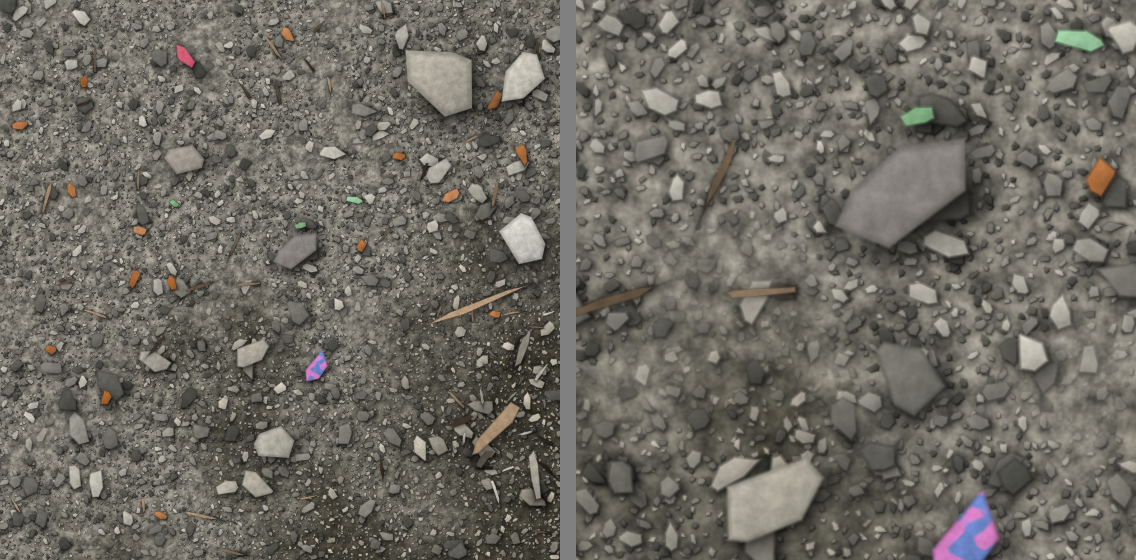
Left, the full canvas; right, a detail of the centre.
This texture is drawn by a three.js fragment shader. Its source:

```glsl
varying vec2 vUv;

const float TAU = 6.2831853;
const float EDGE = 0.0015;
const vec2 SHADOW_DIR = vec2(0.6, -0.8);
const vec3 EVERYWHERE = vec3(0.5, 0.5, 9.0);
const vec3 DUST = vec3(0.53, 0.515, 0.475);
const vec3 SOIL = vec3(0.25, 0.24, 0.195);
const vec3 DARK_STONE = vec3(0.27, 0.27, 0.25);
const vec3 PALE_STONE = vec3(0.76, 0.745, 0.70);
const vec3 WOOD = vec3(0.66, 0.56, 0.45);
const vec3 BARK = vec3(0.20, 0.16, 0.12);

vec2 hash2(vec2 p) {
  vec3 q = fract(p.xyx * vec3(0.1031, 0.1030, 0.0973));
  q += dot(q, q.yzx + 33.33);
  return fract((q.xx + q.yz) * q.zy);
}

float cornerSlope(vec2 corner, vec2 offset) {
  float angle = TAU * hash2(corner).x;
  return dot(vec2(cos(angle), sin(angle)), offset);
}

float gradientNoise(vec2 p) {
  vec2 i = floor(p), f = fract(p);
  vec2 u = f * f * f * (f * (f * 6.0 - 15.0) + 10.0);
  vec2 e = vec2(1.0, 0.0);
  float low = mix(cornerSlope(i, f), cornerSlope(i + e, f - e), u.x);
  float high = mix(cornerSlope(i + e.yx, f - e.yx), cornerSlope(i + 1.0, f - 1.0), u.x);
  return mix(low, high, u.y);
}

float fbm(vec2 p) {
  float sum = 0.0, gain = 0.6;
  for (int i = 0; i < 4; i++) {
    sum += gain * gradientNoise(p);
    p = p * 1.9 + 7.3;
    gain *= 0.65;
  }
  return sum;
}

// Distance to an irregular hexagon, flattened across its long axis
float chip(vec2 p, float radius, float stretch, vec2 seed) {
  float d = -1.0;
  for (int i = 0; i < 6; i++) {
    vec2 h = hash2(seed + float(i) * 5.7);
    float angle = (float(i) + 0.7 * h.x) * TAU / 6.0;
    vec2 normal = vec2(cos(angle), sin(angle) * stretch);
    d = max(d, (dot(p, normal) - radius * mix(0.65, 1.0, h.y)) / length(normal));
  }
  return d;
}

// One lit piece with its cast shadow, laid over the ground
vec3 layPiece(vec3 ground, vec2 p, float radius, float stretch, float angle, vec2 seed, vec3 color) {
  float c = cos(angle), s = sin(angle);
  float d = chip(mat2(c, -s, s, c) * p, radius, stretch, seed);
  float away = dot(p, SHADOW_DIR) / radius;
  float reach = 0.28 * radius / sqrt(stretch);
  float shadow = exp(-max(d, 0.0) / reach) * (0.22 + 0.5 * smoothstep(-0.2, 0.6, away));
  float rim = mix(0.82, 1.0, smoothstep(0.0, 0.2 * radius / stretch, -d));
  float relief = 1.0 - 0.14 * away + 0.2 * fbm(p * 75.0 + seed);
  return mix(ground * (1.0 - shadow), color * relief * rim, 1.0 - smoothstep(-EDGE, EDGE, d));
}

// Jittered grid of pieces, kept inside a round region (xy centre, z radius)
vec3 scatter(vec3 ground, vec2 uv, float cells, float density, float stretch, vec3 region, vec3 low, vec3 high) {
  vec2 home = floor(uv * cells);
  for (int y = -1; y <= 1; y++) {
    for (int x = -1; x <= 1; x++) {
      vec2 cell = home + vec2(float(x), float(y));
      vec2 seed = cell + floor(cells * vec2(3.7, 1.9)) + stretch;
      vec2 pick = hash2(seed), shape = hash2(seed + 41.0);
      vec2 centre = (cell + 0.15 + 0.7 * hash2(seed + 17.0)) / cells;
      float inside = 1.0 - smoothstep(0.6 * region.z, region.z, distance(centre, region.xy));
      if (pick.x > density * inside) continue;
      float radius = mix(0.22, 0.48, shape.x * shape.x) / cells;
      ground = layPiece(ground, uv - centre, radius, stretch * mix(0.8, 1.4, shape.x),
                        TAU * shape.y, seed, mix(low, high, pick.y));
    }
  }
  return ground;
}

void main() {
  vec2 uv = vUv;

  // Dusty soil, damp and dark toward the lower right
  float wet = smoothstep(-0.1, 0.7, 0.8 * fbm(uv * 4.0 + 3.0) + 0.75 * (uv.x - uv.y));
  wet = max(wet, 1.0 - smoothstep(0.08, 0.26, distance(uv, vec2(0.98, 0.29))));
  float dusty = smoothstep(0.0, 0.35, fbm(uv * 6.0 + 21.0)) * (1.0 - wet);
  vec3 soil = mix(DUST, SOIL, wet) * (1.0 + 0.75 * fbm(uv * 55.0));
  vec3 color = soil;

  // Grit to pebbles, coarse over fine
  for (int i = 0; i < 6; i++) {
    float level = float(i);
    color = scatter(color, uv, 120.0 * pow(0.63, level), 0.72 - 0.115 * level, 1.35,
                    EVERYWHERE, DARK_STONE, PALE_STONE * mix(vec3(1.0), vec3(0.98, 0.96, 0.92), wet));
    if (i < 4) color = mix(color, soil, 0.3 * dusty);
  }

  // Twigs and coloured scraps
  color = scatter(color, uv, 15.0, 0.13, 7.0, EVERYWHERE, BARK, WOOD);
  color = scatter(color, uv, 19.0, 0.035, 1.7, EVERYWHERE, vec3(0.62, 0.36, 0.16), vec3(0.78, 0.56, 0.40));
  color = scatter(color, uv, 21.0, 0.012, 2.1, EVERYWHERE, vec3(0.44, 0.62, 0.42), vec3(0.58, 0.76, 0.60));

  // Heap of strips at the right edge
  vec3 heap = vec3(0.99, 0.28, 0.21);
  color = scatter(color, uv, 20.0, 0.85, 5.0, heap, BARK * 0.5, PALE_STONE);
  color = scatter(color, uv, 10.0, 0.55, 3.4, heap, BARK, PALE_STONE);

  // Large slabs, sticks and wrappers
  color = layPiece(color, uv - vec2(0.785, 0.86), 0.073, 1.15, 2.6, vec2(3.0, 8.0), vec3(0.67, 0.65, 0.60));
  color = layPiece(color, uv - vec2(0.94, 0.57), 0.05, 1.2, 2.2, vec2(9.0, 4.0), vec3(0.77, 0.76, 0.73));
  color = layPiece(color, uv - vec2(0.93, 0.86), 0.052, 1.5, 0.8, vec2(5.0, 2.0), PALE_STONE);
  color = layPiece(color, uv - vec2(0.49, 0.21), 0.045, 1.3, 0.3, vec2(6.0, 1.0), vec3(0.68, 0.67, 0.62));
  color = layPiece(color, uv - vec2(0.33, 0.715), 0.038, 1.2, 0.5, vec2(2.0, 7.0), vec3(0.62, 0.59, 0.55));
  color = layPiece(color, uv - vec2(0.53, 0.555), 0.052, 1.9, 0.7, vec2(8.0, 3.0), vec3(0.53, 0.51, 0.49));
  color = layPiece(color, uv - vec2(0.85, 0.455), 0.088, 13.0, 0.38, vec2(4.0, 6.0), WOOD * 1.08);
  color = layPiece(color, uv - vec2(0.89, 0.24), 0.07, 4.0, 0.8, vec2(7.0, 5.0), WOOD);
  color = layPiece(color, uv - vec2(0.33, 0.90), 0.029, 2.4, 2.2, vec2(1.0, 9.0), vec3(0.80, 0.36, 0.45));
  vec3 foil = mix(vec3(0.42, 0.52, 0.78), vec3(0.84, 0.50, 0.77), smoothstep(-0.1, 0.1, gradientNoise(uv * 70.0)));
  color = layPiece(color, uv - vec2(0.565, 0.345), 0.034, 2.1, 1.1, vec2(2.0, 4.0), foil);

  gl_FragColor = vec4(clamp(color, 0.0, 1.0), 1.0);
}
```
